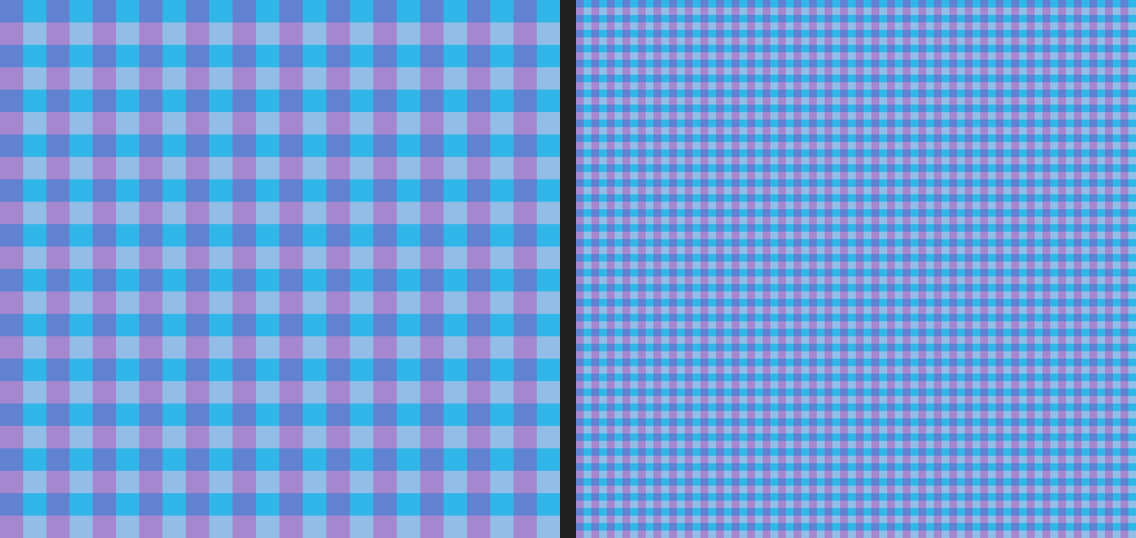
Left: one tile. Right: repeated 3 by 3.
Give the GLSL for this pattern, as a Shadertoy shader.

```glsl
// Gingham check: twelve by twelve repeats of crossing blue, cyan and violet bands.

const float TAU = 6.2831853;
const vec2 REPEATS = vec2(12.0, 12.0);
const float DRIFT = 0.0009; // sideways wander of the columns, in canvas widths

const vec3 CYAN   = vec3(0.188, 0.714, 0.910);
const vec3 BLUE   = vec3(0.376, 0.508, 0.818);
const vec3 SKY    = vec3(0.573, 0.741, 0.906);
const vec3 VIOLET = vec3(0.647, 0.529, 0.816);

// Coverage of the first half of each unit repeat, smoothed over one pixel.
float halfBand(float t, float pixel) {
    float edgeDistance = 0.25 - abs(fract(t + 0.25) - 0.5);
    return clamp(edgeDistance / pixel + 0.5, 0.0, 1.0);
}

// Slight uneven column spacing that is zero at both sides, so it wraps.
float columnDrift(float x, float amount) {
    return amount * (0.6 * (1.0 - cos(TAU * x)) + sin(TAU * x));
}

// Blends the four colours where column and row bands cross.
vec3 gingham(float column, float row) {
    vec3 upperRow = mix(CYAN, BLUE, column);
    vec3 lowerRow = mix(SKY, VIOLET, column);
    return mix(upperRow, lowerRow, row);
}

void mainImage(out vec4 fragColor, in vec2 fragCoord) {
    vec2 uv = fragCoord / iResolution.xy;
    vec2 pixel = REPEATS / iResolution.xy;
    uv.x += columnDrift(uv.x, DRIFT);

    vec2 cell = uv * REPEATS;
    float column = halfBand(cell.x, pixel.x);
    float row = halfBand(cell.y, pixel.y);

    fragColor = vec4(gingham(column, row), 1.0);
}
```
